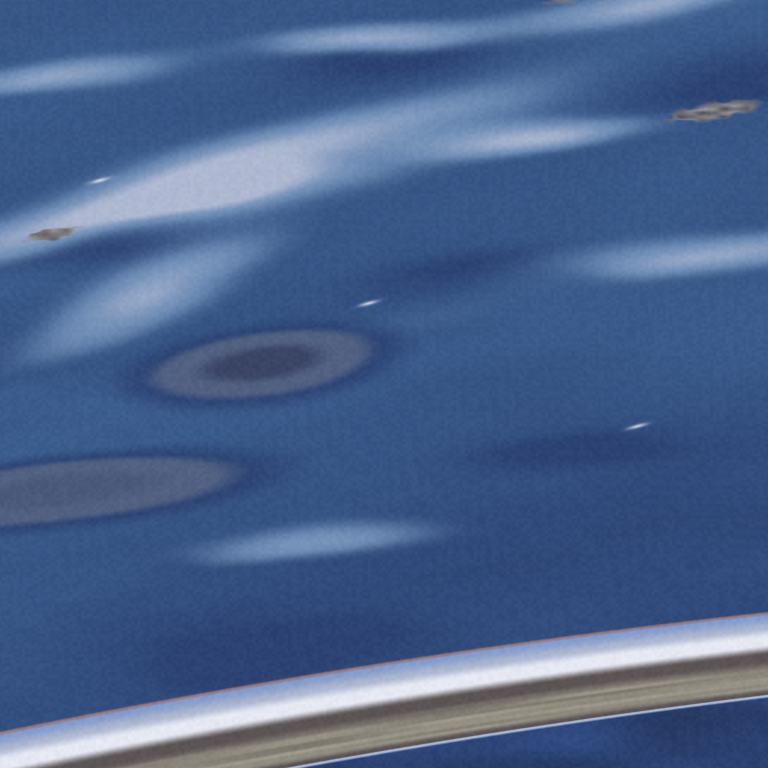
This texture is drawn by a WebGL 1 fragment shader. Its source:

```glsl
precision highp float;
// Rippled blue water with pale sky glints, dark ringed eddies and a polished metal rail.
uniform vec2 u_resolution;

#define WARP 0.045
#define GLINT_SLOPE 0.12
#define GLINT_SIZE vec2(0.17, 0.022)
#define GRAIN 0.035
#define RAIL_WIDTH 0.125
#define DEEP vec3(0.17, 0.26, 0.45)
#define BLUE vec3(0.26, 0.41, 0.60)
#define SHEEN vec3(0.43, 0.55, 0.71)
#define PALE vec3(0.68, 0.72, 0.82)
#define WHITE vec3(0.90, 0.91, 0.95)
#define TAN vec3(0.60, 0.58, 0.53)
#define UMBER vec3(0.36, 0.33, 0.33)

float hash(vec2 p) {
  return fract(sin(dot(p, vec2(127.1, 311.7))) * 43758.5453);
}

float noise(vec2 p) {
  vec2 i = floor(p), f = fract(p);
  f = f * f * (3.0 - 2.0 * f);
  return mix(mix(hash(i), hash(i + vec2(1.0, 0.0)), f.x),
             mix(hash(i + vec2(0.0, 1.0)), hash(i + 1.0), f.x), f.y);
}

// Offset from a centre, sheared along a slope and scaled by radii
vec2 local(vec2 p, vec2 centre, vec2 radii, float slope) {
  vec2 q = p - centre;
  q.y -= slope * q.x;
  return q / radii;
}

float blob(vec2 p, vec2 centre, vec2 radii, float slope) {
  vec2 q = local(p, centre, radii, slope);
  return exp(-dot(q, q));
}

vec3 water(vec2 uv) {
  vec2 tilted = vec2(uv.x, uv.y - 0.16 * uv.x);
  float swell = noise(tilted * vec2(3.0, 11.0) + 4.0);
  float ripple = noise(tilted * vec2(7.0, 27.0) + 9.0);
  vec2 p = uv + vec2(0.0, WARP * (swell - 0.5) + 0.012 * (ripple - 0.5));

  // Body colour, deeper towards the rail
  float depth = 0.18 + 0.35 * swell + 0.12 * ripple;
  depth += 0.4 * (1.0 - smoothstep(0.05, 0.4, uv.y - 0.18 * uv.x));
  for (int i = 0; i < 6; i++) {
    float k = float(i);
    vec2 c = vec2(fract(0.6 + 0.38 * k), fract(0.65 + 0.257 * k));
    depth += 0.6 * blob(p, c, vec2(0.13, 0.026), 0.1);
  }
  vec3 col = mix(BLUE, DEEP, clamp(depth, 0.0, 1.0));

  // Ringed eddies: dark rim, grey band, dusky core
  vec2 calm = mix(uv, p, 0.35);
  for (int i = 0; i < 2; i++) {
    float k = float(i);
    vec2 c = vec2(0.34 - 0.26 * k, 0.525 - 0.17 * k);
    float r = length(local(calm, c, vec2(0.17 + 0.1 * k, 0.053 - 0.009 * k), 0.13));
    col = mix(col, DEEP, 0.9 * (1.0 - smoothstep(0.85, 1.3, r)));
    col = mix(col, vec3(0.32, 0.38, 0.51), 1.0 - smoothstep(0.72, 0.95, r));
    col = mix(col, vec3(0.23, 0.27, 0.40), (1.0 - 0.7 * k) * (1.0 - smoothstep(0.3, 0.6, r)));
  }

  // Sky glints: one broad diagonal band, its arm, and scattered streaks
  float light = 0.95 * blob(p, vec2(0.28, 0.775), vec2(0.4, 0.042), 0.28);
  light += 0.75 * blob(p, vec2(0.2, 0.63), vec2(0.15, 0.04), 0.4);
  for (int i = 0; i < 10; i++) {
    float k = float(i);
    vec2 c = vec2(fract(0.85 + 0.618 * k), 1.0 - 0.8 * pow(0.1 * k, 1.3));
    float strength = 0.1 + 0.6 * smoothstep(0.57, 0.68, c.y)
                   + 0.5 * (1.0 - smoothstep(0.29, 0.34, c.y));
    light += strength * blob(p, c, GLINT_SIZE * (0.8 + 0.5 * hash(c)), GLINT_SLOPE);
  }
  light = clamp(light * (0.75 + 0.4 * ripple), 0.0, 1.0);
  col = mix(col, SHEEN, smoothstep(0.05, 0.5, light));
  col = mix(col, PALE, smoothstep(0.4, 0.95, light));

  // Floating flecks and tiny sparkles
  for (int i = 0; i < 3; i++) {
    float k = float(i);
    vec2 c = vec2(fract(0.07 + 0.86 * k), 0.695 + 0.16 * k);
    vec2 q = local(uv, c, vec2(0.04 + 0.03 * k, 0.009 + 0.004 * k), 0.15);
    float speck = noise(uv * vec2(70.0, 190.0));
    float fleck = 1.0 - smoothstep(0.6, 1.0, length(q) + 0.5 * (speck - 0.5));
    col = mix(col, mix(UMBER, vec3(0.72, 0.68, 0.66), speck), 0.8 * fleck);
    vec2 s = vec2(0.13 + 0.35 * k, 0.765 - 0.16 * k);
    col = mix(col, WHITE, 0.8 * blob(uv, s, vec2(0.012, 0.0025), 0.25));
  }
  return col;
}

// Reflections across the rail, t from top edge (0) to bottom edge (1)
vec3 rail(float t, vec2 uv) {
  float brushed = noise(vec2(uv.x * 5.0, t * 28.0));
  vec3 col = mix(vec3(0.52, 0.61, 0.80), PALE, smoothstep(0.05, 0.2, t));
  col = mix(col, WHITE, smoothstep(0.18, 0.3, t));
  col = mix(col, UMBER, smoothstep(0.38, 0.5, t));
  col = mix(col, TAN * (0.8 + 0.25 * brushed), smoothstep(0.56, 0.7, t));
  col = mix(col, UMBER, smoothstep(0.88, 0.95, t));
  col = mix(col, PALE, smoothstep(0.96, 0.98, t));
  return mix(vec3(0.58, 0.47, 0.50), col, smoothstep(0.01, 0.05, t));
}

void main() {
  vec2 uv = gl_FragCoord.xy / u_resolution;
  float top = 0.047 + 0.204 * uv.x - 0.048 * uv.x * uv.x;
  float t = (top - uv.y) / (RAIL_WIDTH - 0.014 * uv.x);
  float soft = 1.5 / (u_resolution.y * RAIL_WIDTH);

  vec3 below = DEEP * (0.85 + 0.3 * noise(uv * vec2(8.0, 30.0)));
  vec3 col = mix(water(uv), rail(t, uv), smoothstep(-soft, soft, t));
  col = mix(col, below, smoothstep(1.0 - soft, 1.0 + soft, t));
  col += GRAIN * (noise(uv * 260.0) - 0.5);
  gl_FragColor = vec4(col, 1.0);
}
```
